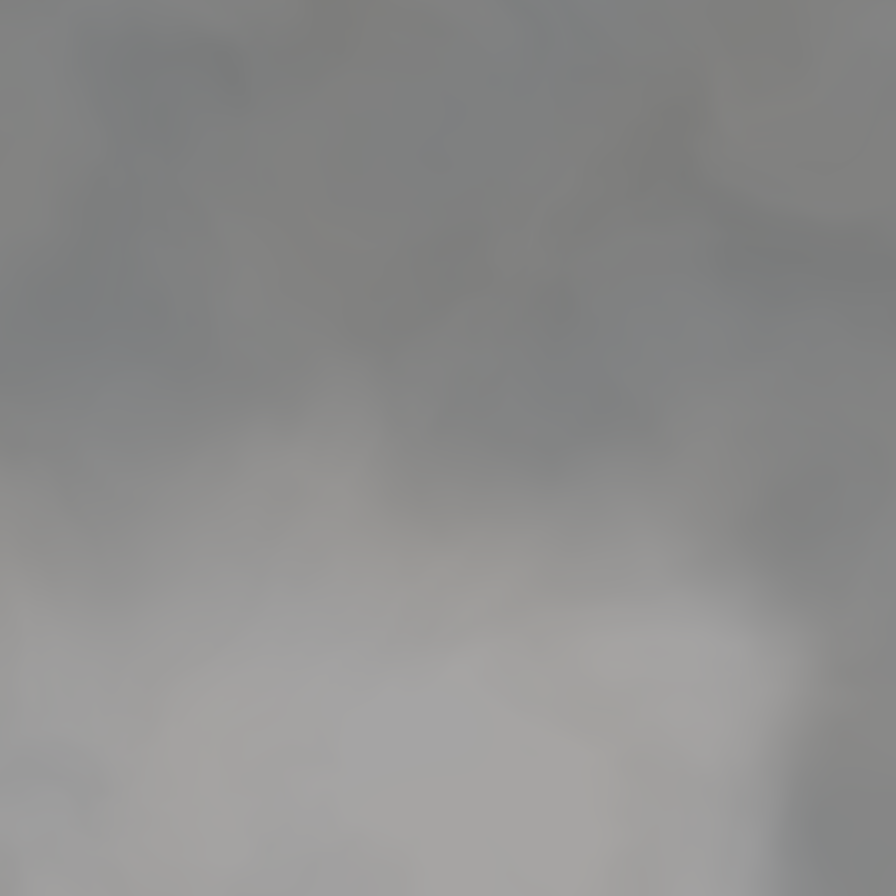
A three.js fragment shader for this texture:

```glsl
varying vec2 vUv;

const vec3 DARK_CLOUD = vec3(0.492, 0.494, 0.492);
const vec3 PALE_CLOUD = vec3(0.635, 0.630, 0.627);
const vec3 WARM_TINT = vec3(0.010, 0.002, -0.008);

// Random unit gradient for a lattice cell
vec2 cellGradient(vec2 cell) {
  vec3 p = fract(cell.xyx * vec3(0.1031, 0.1030, 0.0973));
  p += dot(p, p.yzx + 33.33);
  float angle = 6.28318 * fract((p.x + p.y) * p.z);
  return vec2(cos(angle), sin(angle));
}

float gradientNoise(vec2 p) {
  vec2 cell = floor(p);
  vec2 f = p - cell;
  vec2 blend = f * f * f * (f * (f * 6.0 - 15.0) + 10.0);
  float a = dot(cellGradient(cell), f);
  float b = dot(cellGradient(cell + vec2(1.0, 0.0)), f - vec2(1.0, 0.0));
  float c = dot(cellGradient(cell + vec2(0.0, 1.0)), f - vec2(0.0, 1.0));
  float d = dot(cellGradient(cell + vec2(1.0, 1.0)), f - vec2(1.0, 1.0));
  return mix(mix(a, b, blend.x), mix(c, d, blend.x), blend.y);
}

// Layered noise, each octave turned and finer than the last
float cloudNoise(vec2 p, float gain) {
  mat2 turn = mat2(0.8, 0.6, -0.6, 0.8);
  float sum = 0.0;
  float weight = 1.0;
  for (int i = 0; i < 4; i++) {
    sum += weight * gradientNoise(p);
    p = turn * p * 2.03 + vec2(17.3, 9.1);
    weight *= gain;
  }
  return sum;
}

// Offset that bends the noise into drifting wisps
vec2 drift(vec2 p, float strength) {
  return strength * vec2(cloudNoise(p + vec2(31.0, 7.0), 0.4),
                         cloudNoise(p + vec2(5.0, 43.0), 0.4));
}

// Pale lower bank, fading upward, at the right edge and slightly at the left
float paleBank(vec2 p, vec2 sway) {
  vec2 q = p + sway;
  float rise = 1.0 - smoothstep(0.20, 0.67, q.y);
  float rightShade = smoothstep(0.77, 0.96, q.x + 0.08 * q.y);
  float leftShade = 1.0 - smoothstep(0.0, 0.28, q.x);
  return rise * (1.0 - 0.72 * rightShade) * (1.0 - 0.20 * leftShade);
}

void main() {
  vec2 sway = drift(vUv * 3.0, 0.09);
  float bank = paleBank(vUv, sway);

  // Soft wisps over broad swells
  vec2 wispPoint = vUv * vec2(5.0, 4.6) + drift(vUv * 2.6 + 12.0, 1.3);
  float wisps = cloudNoise(wispPoint, 0.38);
  float swells = gradientNoise(vUv * 2.3 + vec2(8.4, 3.7));
  float light = bank + 0.20 * wisps + 0.10 * swells + 0.05;

  vec3 color = mix(DARK_CLOUD, PALE_CLOUD, clamp(light, -0.15, 1.1));

  // Faint warm and cool patches
  color += WARM_TINT * gradientNoise(vUv * 4.0 + vec2(21.0, 14.0));
  gl_FragColor = vec4(color, 1.0);
}
```
